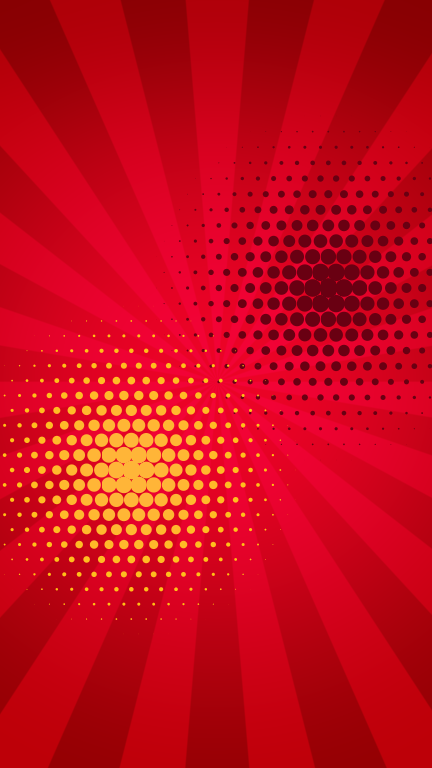
Write a Shadertoy shader that draws this background.

```glsl
// Coverage of a round halftone patch on a staggered grid; dots shrink outwards
float halftone(vec2 p, vec2 center, float pitch, float pixel) {
    vec2 q = (p - center) / pitch;
    float soft = pixel / pitch;
    float cover = 0.0;
    for (int j = -1; j <= 1; j++) {
        float row = floor(q.y + 0.5) + float(j);
        float shift = 0.5 * mod(row, 2.0);
        vec2 dot0 = vec2(floor(q.x - shift + 0.5) + shift, row);
        float radius = 0.626 * pow(max(1.0 - length(dot0) / 11.5, 0.0), 1.2);
        float edge = clamp((radius - distance(q, dot0)) / soft + 0.5, 0.0, 1.0);
        cover = max(cover, edge * min(1.0, 2.0 * radius / soft));
    }
    return cover;
}

void mainImage(out vec4 fragColor, in vec2 fragCoord) {
    // Canvas width is one unit
    vec2 p = fragCoord / iResolution.x;
    float pixel = 1.0 / iResolution.x;
    float height = iResolution.y / iResolution.x;

    // Sunburst: 19 light rays, one pointing straight up
    vec2 ray = p - vec2(0.503, 0.503 * height);
    float dist = length(ray);
    float wave = cos(19.0 * atan(ray.x, ray.y)) * dist / 19.0;
    float lightRay = smoothstep(-pixel, pixel, wave);

    // Both ray colours darken away from the middle
    float fade = smoothstep(0.08, 1.02, dist);
    vec3 lightRed = mix(vec3(0.95, 0.01, 0.21), vec3(0.74, 0.0, 0.03), fade);
    vec3 darkRed = mix(vec3(0.92, 0.01, 0.15), vec3(0.58, 0.0, 0.01), fade);
    vec3 color = mix(darkRed, lightRed, lightRay);
    color *= 1.0 - 0.08 * smoothstep(0.78, 1.0, p.y / height);

    // Maroon dots, upper right
    vec2 maroonCenter = vec2(0.760, 0.625 * height);
    color = mix(color, vec3(0.41, 0.0, 0.07), halftone(p, maroonCenter, 0.0362, pixel));

    // Golden dots, lower left, yellower towards the rim
    vec2 goldCenter = vec2(0.304, 0.388 * height);
    float rim = smoothstep(0.05, 0.38, distance(p, goldCenter));
    vec3 gold = mix(vec3(1.0, 0.71, 0.22), vec3(1.0, 0.76, 0.06), rim);
    color = mix(color, gold, halftone(p, goldCenter, 0.0345, pixel));

    fragColor = vec4(color, 1.0);
}
```
